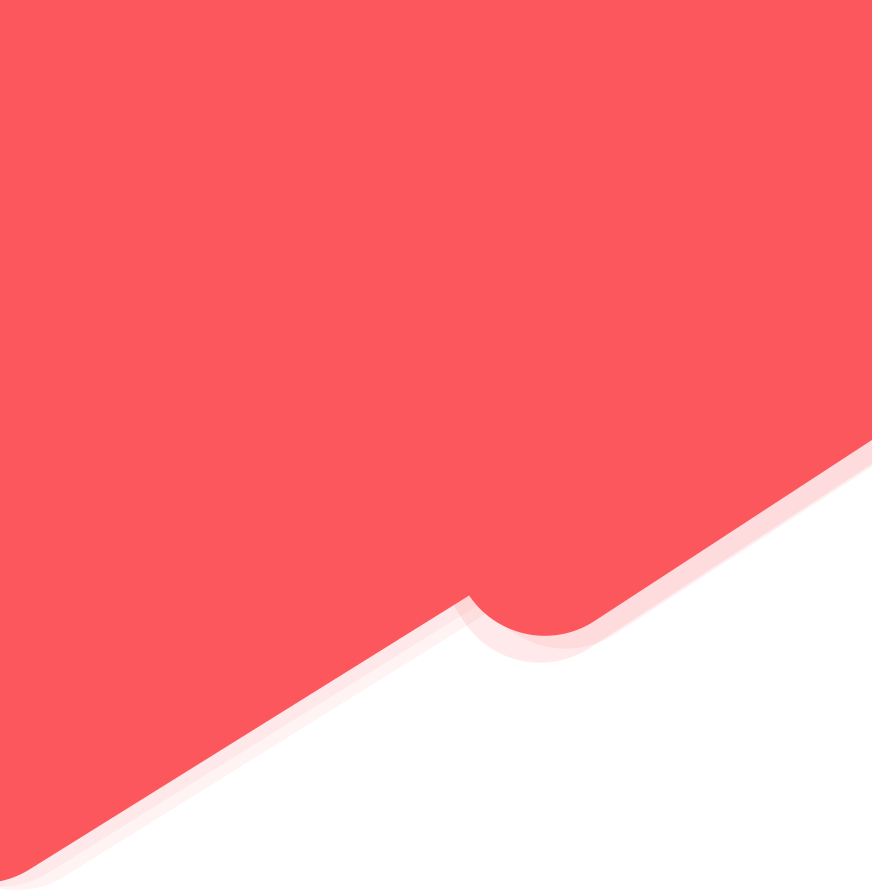
A WebGL 1 fragment shader for this background:

```glsl
precision highp float;
// Coral field over white, ending in two slanted steps with rounded corners.
// Each step is the distance to a thick ray filled above; shifted faint
// copies of the steps make the layered pink shadows below them.

uniform vec2 u_resolution;

// Coverage of a step: a round corner at the centre, then an edge along dir.
float step_cover(vec2 p, vec2 center, vec2 dir) {
  vec2 q = p - center;
  float along = dot(q, dir);
  float below = dot(q, vec2(dir.y, -dir.x));
  float d = length(vec2(min(along, 0.0), max(below, 0.0))) - 0.1016;
  return clamp(0.5 - d * u_resolution.y, 0.0, 1.0);
}

float left_step(vec2 p) {
  return step_cover(p, vec2(-0.0208, 0.1159), normalize(vec2(1.0, 0.623)));
}

float right_step(vec2 p) {
  return step_cover(p, vec2(0.608, 0.392), normalize(vec2(1.0, 0.6525)));
}

void main() {
  // One unit is the canvas height
  vec2 p = gl_FragCoord.xy / u_resolution.y;
  vec3 coral = vec3(0.988, 0.343, 0.362);
  vec3 color = vec3(1.0);

  // Pale shadows of the lower step
  color = mix(color, coral, 0.07 * left_step(p - vec2(0.039, -0.0078)));
  color = mix(color, coral, 0.07 * left_step(p - vec2(0.0208, -0.004)));

  // Stronger shadows of the upper step
  color = mix(color, coral, 0.13 * right_step(p - vec2(-0.0052, -0.03)));
  color = mix(color, coral, 0.10 * right_step(p - vec2(0.0234, -0.0143)));

  // Solid field
  color = mix(color, coral, max(left_step(p), right_step(p)));
  gl_FragColor = vec4(color, 1.0);
}
```
